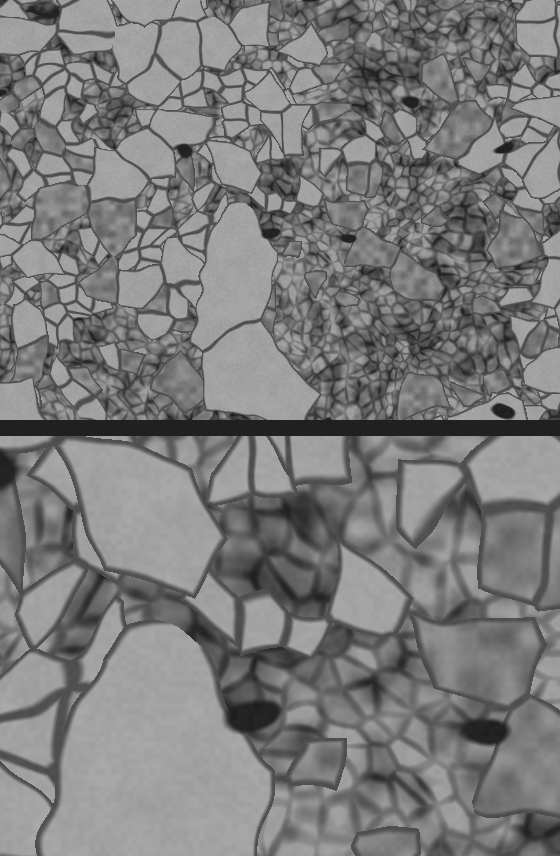
Top, the full canvas; bottom, a detail of the centre.
Write a Shadertoy shader that draws this texture.

```glsl
// Grey electron-micrograph tissue: pale membrane-bound cells set in dark granular matter.

const float CYTOPLASM = 0.635;      // pale cell interior
const float MEMBRANE = 0.31;        // thin outline of the cells
const float MATTER = 0.415;         // mean tone of the granular matter
const float GREY_BODY = 0.49;       // smooth mid-grey cells
const float BLOB_TONE = 0.13;       // rare dense bodies
const float MEMBRANE_WIDTH = 0.0062;
const float MATTER_CONTRAST = 0.56;
const float GRAIN = 0.035;
const vec3 CELL_SCALES = vec3(4.6, 10.5, 21.0);   // cells per canvas height
const vec3 PALE_SHARES = vec3(0.19, 0.23, 0.27);  // pale part at each scale
const float GREY_SHARE = 0.10;
const float FINE_SCALE = 38.0;
const vec2 SEED = vec2(13.7, 4.3);

float hash(vec2 p) {
    vec3 q = fract(vec3(p.xyx) * 0.1031);
    q += dot(q, q.yzx + 33.33);
    return fract((q.x + q.y) * q.z);
}

vec2 hash2(vec2 p) {
    return vec2(hash(p), hash(p + 71.3));
}

float noise(vec2 p) {
    vec2 i = floor(p), f = fract(p);
    f = f * f * (3.0 - 2.0 * f);
    return mix(mix(hash(i), hash(i + vec2(1, 0)), f.x),
               mix(hash(i + vec2(0, 1)), hash(i + vec2(1, 1)), f.x), f.y);
}

vec2 wobble(vec2 p) {
    return vec2(noise(p), noise(p + 37.2)) - 0.5;
}

// Voronoi cell: x = distance to the border, yz = cell index
vec3 voronoi(vec2 p) {
    vec2 base = floor(p), nearest = vec2(0), toSite = vec2(9);
    for (int y = -1; y <= 1; y++)
    for (int x = -1; x <= 1; x++) {
        vec2 cell = base + vec2(x, y);
        vec2 r = cell + hash2(cell) - p;
        if (dot(r, r) < dot(toSite, toSite)) { toSite = r; nearest = cell; }
    }
    float border = 9.0;
    for (int y = -1; y <= 1; y++)
    for (int x = -1; x <= 1; x++) {
        if (x == 0 && y == 0) continue;
        vec2 cell = nearest + vec2(x, y);
        vec2 r = cell + hash2(cell) - p;
        border = min(border, dot(0.5 * (toSite + r), normalize(r - toSite)));
    }
    return vec3(border, nearest);
}

// Fine dark network with uneven grey patches
float granularMatter(vec2 p, vec2 warped) {
    float clumps = 0.6 * noise(warped * 34.0) + 0.4 * noise(p * 75.0 + 5.0);
    float tone = MATTER + MATTER_CONTRAST * (clumps - 0.5);
    vec3 fine = voronoi(warped * FINE_SCALE);
    float inside = smoothstep(0.02, 0.24, fine.x);
    tone += mix(-0.10, 0.14 * hash(fine.yz + 9.0) - 0.01, inside);
    tone += 0.14 * (noise(p * 5.0 + 21.0) - 0.5);
    return clamp(tone, 0.14, 0.62);
}

// Coverage of small dense bodies, at most one per grid square
float denseBody(vec2 p) {
    vec2 square = floor(p * 5.0);
    vec2 centre = (square + mix(vec2(0.25), vec2(0.75), hash2(square + 3.0))) / 5.0;
    vec2 d = (p - centre) * vec2(0.8, 1.2);
    float radius = mix(0.010, 0.024, hash(square + 15.0));
    float present = step(0.80, hash(square + 27.0));
    return present * (1.0 - smoothstep(-0.004, 0.004, length(d) - radius));
}

void mainImage(out vec4 fragColor, in vec2 fragCoord) {
    vec2 p = fragCoord / iResolution.y + SEED;
    vec2 warped = p + 0.060 * wobble(p * 7.0) + 0.013 * wobble(p * 28.0);

    float tone = granularMatter(p, warped);

    // Pale and grey cells, small ones first so that large ones cover them
    for (int level = 2; level >= 0; level--) {
        float scale = CELL_SCALES[level];
        vec3 cell = voronoi(warped * scale);
        float border = cell.x / scale;
        float crowding = 2.0 * smoothstep(0.2, 0.8, noise(cell.yz / scale * 3.2 + 8.0));
        float pick = hash(cell.yz + 50.0 + float(level) * 19.0);
        float interior = smoothstep(0.0015, MEMBRANE_WIDTH, border);
        if (pick < PALE_SHARES[level] * crowding) {
            float fill = CYTOPLASM + 0.03 * (noise(p * 40.0) - 0.5);
            tone = mix(MEMBRANE, fill, interior);
        } else if (pick > 1.0 - GREY_SHARE && level > 0) {
            float fill = GREY_BODY + 0.22 * (noise(p * 62.0) - 0.5);
            tone = mix(MEMBRANE, fill, interior);
        }
    }

    tone = mix(tone, BLOB_TONE, denseBody(warped));
    tone += GRAIN * (noise(p * 230.0) - 0.5);
    fragColor = vec4(vec3(tone), 1.0);
}
```
